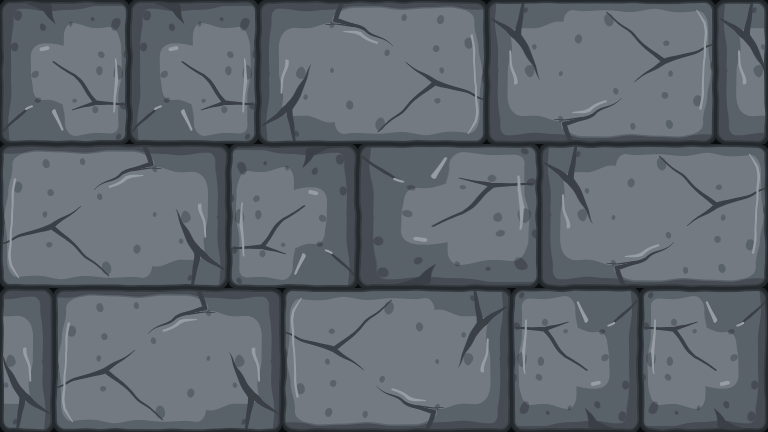
Write a WebGL 1 fragment shader that draws this texture.

```glsl
precision mediump float;
// Cartoon stone wall: three courses of rounded grey blocks with dark joints.
// Two block designs (long and short) are mirrored or stretched per course;
// each layers a shaded body, a light face, pits, tapered cracks and glints.
uniform vec2 u_resolution;

const float COURSE = 1.0 / 3.0;
const float WALL = 16.0 / 9.0;
const float LONG = 0.5295;
const float SHORT = 0.2986;
const float MEDIUM = 0.4205;

const vec3 GAP = vec3(0.04, 0.05, 0.05);
const vec3 JOINT = vec3(0.14, 0.16, 0.18);
const vec3 RIM = vec3(0.21, 0.23, 0.25);
const vec3 CRACK = vec3(0.23, 0.25, 0.28);
const vec3 SHADE = vec3(0.28, 0.30, 0.33);
const vec3 BODY = vec3(0.35, 0.38, 0.41);
const vec3 FACE = vec3(0.45, 0.48, 0.51);
const vec3 GLINT = vec3(0.59, 0.62, 0.64);

float hash(vec2 p) {
  return fract(sin(dot(p, vec2(127.1, 311.7))) * 43758.5453);
}

float noise(vec2 p) {
  vec2 i = floor(p), f = fract(p);
  f = f * f * (3.0 - 2.0 * f);
  return mix(mix(hash(i), hash(i + vec2(1, 0)), f.x),
             mix(hash(i + vec2(0, 1)), hash(i + vec2(1, 1)), f.x), f.y);
}

vec2 warp(vec2 p, float freq, float amount) {
  return p + amount * (vec2(noise(p * freq), noise(p * freq + 37.0)) - 0.5);
}

float cover(float d, float px) {
  return clamp(0.5 - d / px, 0.0, 1.0);
}

float roundBox(vec2 p, vec2 lo, vec2 hi, float r) {
  vec2 q = abs(p - 0.5 * (lo + hi)) - 0.5 * (hi - lo) + r;
  return length(max(q, 0.0)) + min(max(q.x, q.y), 0.0) - r;
}

// Segment whose half width runs from wa to wb
float limb(vec2 p, vec2 a, vec2 b, float wa, float wb) {
  vec2 ab = b - a;
  float t = clamp(dot(p - a, ab) / dot(ab, ab), 0.0, 1.0);
  return length(p - a - ab * t) - mix(wa, wb, t);
}

float stroke(vec2 p, vec2 a, vec2 b, vec2 c, vec3 w) {
  return min(limb(p, a, b, w.x, w.y), limb(p, b, c, w.y, w.z));
}

// Pits scattered on a jittered grid
float pits(vec2 p, float seed) {
  vec2 id = floor(p / 0.19) + seed;
  float r = mix(0.012, 0.036, hash(id + 5.0));
  vec2 jitter = 0.25 + 0.5 * vec2(hash(id + 1.0), hash(id + 2.0));
  float d = length((fract(p / 0.19) - jitter) * 0.19 * vec2(1.0, 0.85)) - r;
  return hash(id + 9.0) < 0.45 ? d : 1.0;
}

// Each design returns distances to (face, cracks, glints)
vec3 longDesign(vec2 p, vec2 q) {
  float face = min(roundBox(q, vec2(0.52, 0.08), vec2(1.53, 0.93), 0.09),
                   roundBox(q, vec2(0.16, 0.17), vec2(1.2, 0.81), 0.08));
  float crack = stroke(p, vec2(0.58, 0.98), vec2(0.54, 0.86), vec2(0.75, 0.80), vec3(0.016, 0.018, 0.01));
  crack = min(crack, stroke(p, vec2(0.46, 0.84), vec2(0.75, 0.80), vec2(0.94, 0.68), vec3(0.002, 0.01, 0.001)));
  crack = min(crack, stroke(p, vec2(0.83, 0.09), vec2(1.07, 0.30), vec2(1.225, 0.43), vec3(0.004, 0.01, 0.018)));
  crack = min(crack, stroke(p, vec2(1.04, 0.56), vec2(1.225, 0.43), vec2(1.57, 0.32), vec3(0.002, 0.018, 0.006)));
  crack = min(crack, stroke(p, vec2(0.366, 0.54), vec2(0.225, 0.25), vec2(0.03, 0.12), vec3(0.0, 0.032, 0.006)));
  crack = min(crack, limb(p, vec2(0.225, 0.25), vec2(0.25, 0.02), 0.026, 0.008));
  float glint = limb(p, vec2(0.19, 0.58), vec2(0.17, 0.36), 0.012, 0.006);
  glint = min(glint, stroke(p, vec2(0.60, 0.77), vec2(0.72, 0.76), vec2(0.83, 0.70), vec3(0.004, 0.013, 0.008)));
  glint = min(glint, stroke(p, vec2(1.48, 0.76), vec2(1.52, 0.40), vec2(1.51, 0.16), vec3(0.008, 0.008, 0.01)));
  return vec3(face, crack, min(glint, limb(p, vec2(1.51, 0.16), vec2(1.45, 0.08), 0.01, 0.004)));
}

vec3 shortDesign(vec2 p, vec2 q) {
  float face = min(roundBox(q, vec2(0.44, 0.08), vec2(0.83, 0.81), 0.07),
                   roundBox(q, vec2(0.23, 0.28), vec2(0.8, 0.68), 0.09));
  float crack = stroke(p, vec2(0.37, 0.56), vec2(0.51, 0.47), vec2(0.67, 0.30), vec3(0.006, 0.01, 0.016));
  crack = min(crack, stroke(p, vec2(0.51, 0.23), vec2(0.67, 0.30), vec2(0.86, 0.275), vec3(0.003, 0.016, 0.007)));
  crack = min(crack, stroke(p, vec2(0.02, 0.08), vec2(0.13, 0.19), vec2(0.23, 0.25), vec3(0.007, 0.012, 0.005)));
  crack = min(crack, stroke(p, vec2(0.18, 0.98), vec2(0.33, 0.95), vec2(0.38, 0.84), vec3(0.005, 0.032, 0.0)));
  float glint = stroke(p, vec2(0.80, 0.58), vec2(0.81, 0.45), vec2(0.78, 0.22), vec3(0.006, 0.011, 0.006));
  glint = min(glint, limb(p, vec2(0.29, 0.67), vec2(0.33, 0.68), 0.014, 0.014));
  glint = min(glint, limb(p, vec2(0.38, 0.23), vec2(0.44, 0.10), 0.015, 0.008));
  return vec3(face, crack, min(glint, limb(p, vec2(0.19, 0.235), vec2(0.23, 0.255), 0.01, 0.01)));
}

vec3 stone(vec2 p, bool isLong, float px) {
  vec2 q = warp(p, 6.0, 0.06), c = warp(p, 9.0, 0.03);
  vec3 d = isLong ? longDesign(c, q) : shortDesign(c, q);
  vec2 lean = q - vec2(0.06 * q.y, 0.0);
  float body = roundBox(lean, vec2(0.04, -0.2), vec2(2.0, 0.94), 0.06);
  float onFace = cover(d.x, px);
  vec3 col = mix(mix(SHADE, BODY, cover(body, px)), FACE, onFace);
  col = mix(col, mix(SHADE, BODY, onFace), cover(pits(c, isLong ? 3.0 : 17.0), px));
  col = mix(col, CRACK, cover(d.y, px));
  return mix(col, GLINT, cover(d.z, px));
}

void main() {
  float px = 1.0 / u_resolution.y;
  vec2 p = gl_FragCoord.xy * px;
  p.x = mod(p.x, WALL);
  float row = floor((1.0 - p.y) / COURSE);

  // Walk along the course to the block under this point
  float next = row > 1.5 ? -0.405 : 0.0, left = 0.0, width = LONG, slot = 0.0;
  for (int i = 0; i < 5; i++) {
    float k = float(i), w = LONG;
    if (row < 0.5 && k < 1.5 || row > 1.5 && k > 2.5) w = SHORT;
    if (row == 1.0 && k == 1.0) w = SHORT;
    if (row == 1.0 && k == 2.0) w = MEDIUM;
    if (p.x >= next) { left = next; width = w; slot = k; }
    next += w;
  }

  // Local frame, one unit per course height, mirrored by position
  bool isLong = width == LONG;
  vec2 local = vec2(p.x - left, p.y - (2.0 - row) * COURSE) / COURSE;
  if (row > 1.5 || row > 0.5 && slot < 1.5) local.x = width / COURSE - local.x;
  if (slot > (row < 0.5 ? 2.5 : 1.5)) local.y = 1.0 - local.y;
  if (!isLong) local.x *= SHORT / width;

  // Joint, rim and stone
  vec2 lo = vec2(max(left, 0.0), (2.0 - row) * COURSE);
  vec2 hi = vec2(min(left + width, WALL), lo.y + COURSE);
  float edge = roundBox(warp(p, 30.0, 0.004), lo + 0.004, hi - 0.004, 0.022);
  vec3 col = mix(JOINT, GAP, smoothstep(0.006, 0.009, edge));
  col = mix(col, RIM, cover(edge, px));
  col = mix(col, stone(local, isLong, px / COURSE), cover(edge + 0.004, px));
  gl_FragColor = vec4(col, 1.0);
}
```
